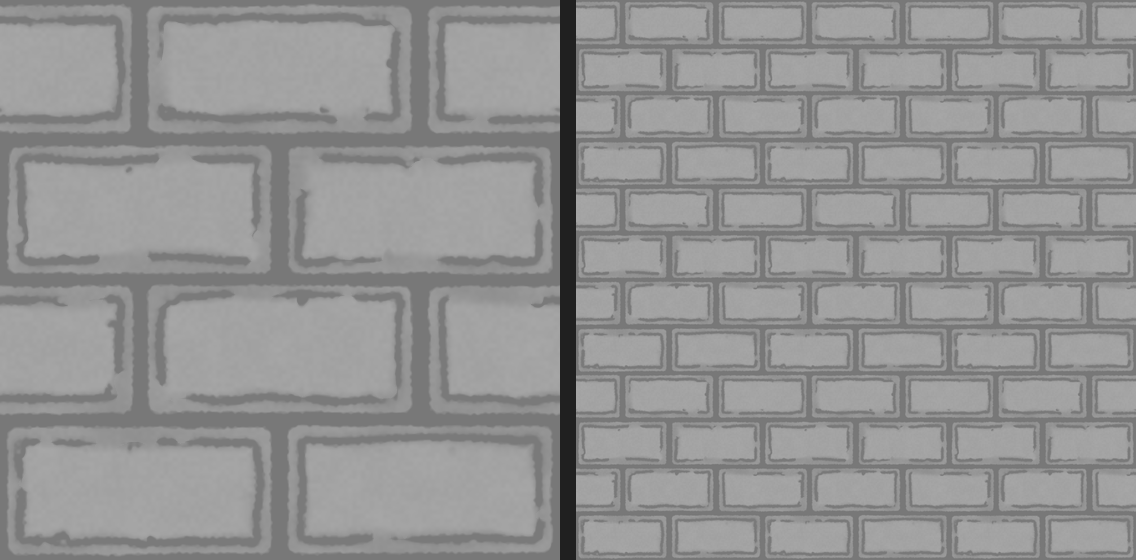
Left, the tile; right, the same tile 3 across and 3 down.
Give the GLSL for this pattern, as a Shadertoy shader.

```glsl
// Grey running-bond brick wall: soft-edged blocks, each with a broken, hand-drawn groove.
// Rounded-box distances shape the bricks and grooves; wrapping value noise roughens and
// interrupts them, so the tile joins itself on every side.

#define GRID vec2(2.0, 4.0)           // bricks across, rows down
#define BRICK_HALF vec2(0.2345, 0.1130)
#define BRICK_RADIUS 0.016
#define GROOVE_INSET 0.0235
#define GROOVE_HALF_WIDTH 0.0070
#define GROOVE_WOBBLE 0.0110
#define EDGE_ROUGHNESS 0.0042
#define EDGE_SOFTNESS 0.0022
#define MORTAR_GREY 0.470
#define RIM_GREY 0.588
#define FACE_GREY 0.640
#define GRAIN 0.018

// Integer hash of a non-negative lattice cell and a seed, from 0 to 1
float hash(vec2 cell, float seed) {
    uvec3 k = uvec3(cell, seed) * uvec3(1597u, 3812u, 2741u) + 977u;
    uint h = k.x * 7919u ^ k.y * 6271u ^ k.z * 9173u;
    h = (h ^ (h >> 15u)) * 73244475u;
    h = (h ^ (h >> 13u)) * 73244475u;
    h ^= h >> 16u;
    return float(h & 65535u) / 65535.0;
}

// Value noise that wraps after "count" whole lattice cells
float wrapNoise(vec2 uv, float count, float seed) {
    vec2 p = uv * count;
    vec2 i = floor(p), f = fract(p);
    f = f * f * (3.0 - 2.0 * f);
    vec2 a = mod(i, count), b = mod(i + 1.0, count);
    return mix(mix(hash(a, seed), hash(vec2(b.x, a.y), seed), f.x),
               mix(hash(vec2(a.x, b.y), seed), hash(b, seed), f.x), f.y);
}

float roundedBox(vec2 p, vec2 halfSize, float radius) {
    vec2 q = abs(p) - halfSize + radius;
    return length(max(q, 0.0)) + min(max(q.x, q.y), 0.0) - radius;
}

// Coverage of a shape whose signed distance is negative inside
float cover(float d) {
    float soft = EDGE_SOFTNESS + 0.5 / iResolution.y;
    return 1.0 - smoothstep(-soft, soft, d);
}

void mainImage(out vec4 fragColor, in vec2 fragCoord) {
    vec2 uv = fragCoord / iResolution.xy;

    // Brick cell: every second row slides by half a brick
    vec2 g = uv * GRID;
    g.x += 0.5 * mod(floor(g.y), 2.0);
    vec2 id = mod(floor(g), GRID);
    vec2 p = (fract(g) - 0.5) / GRID;
    vec2 jitter = vec2(hash(id, 1.0), hash(id, 2.0)) - 0.5;
    vec2 shrink = vec2(hash(id, 3.0), hash(id, 4.0)) - 0.5;

    // Brick outline with a ragged edge
    float rough = (wrapNoise(uv, 150.0, 5.0) - 0.5) * EDGE_ROUGHNESS;
    float sway = (wrapNoise(uv, 18.0, 6.0) - 0.5) * 0.004;
    float brick = roundedBox(p - jitter * 0.003, BRICK_HALF, BRICK_RADIUS) + rough + sway;

    // Groove centre line: slow wobble plus a few inward nicks
    float wobble = (wrapNoise(uv, 15.0, 7.0) - 0.5) * GROOVE_WOBBLE;
    float nick = 0.012 * smoothstep(0.80, 0.97, wrapNoise(uv, 26.0, 8.0));
    vec2 grooveHalf = BRICK_HALF - GROOVE_INSET + shrink * 0.005;
    float inner = roundedBox(p - jitter * 0.008, grooveHalf, 0.012) + wobble + nick;

    // Groove width tapers to nothing where the wear noise is low
    float wear = 0.75 * wrapNoise(uv, 13.0, 9.0) + 0.25 * wrapNoise(uv, 37.0, 10.0);
    float width = mix(-0.006, GROOVE_HALF_WIDTH, smoothstep(0.22, 0.40, wear));
    width *= 0.85 + 0.3 * wrapNoise(uv, 40.0, 11.0);
    float groove = abs(inner) - width + rough;

    // Rim smudges fade into the lighter, grainy face
    float smudge = wrapNoise(uv, 11.0, 12.0);
    float fade = mix(0.010, 0.034, smudge);
    float rim = RIM_GREY + (wrapNoise(uv, 16.0, 13.0) - 0.5) * 0.050;
    float grey = mix(rim, FACE_GREY, smoothstep(-0.004, fade, -inner));
    grey += (wrapNoise(uv, 128.0, 14.0) - 0.5) * GRAIN;
    grey += (wrapNoise(uv, 24.0, 15.0) - 0.5) * 0.012;

    // Soft dark halo beside the groove, then groove and mortar
    grey -= 0.025 * smoothstep(0.010, 0.0, groove) * step(0.0, width);
    grey = mix(grey, MORTAR_GREY + 0.008, cover(groove));
    grey = mix(MORTAR_GREY, grey, cover(brick));

    fragColor = vec4(vec3(grey), 1.0);
}
```
